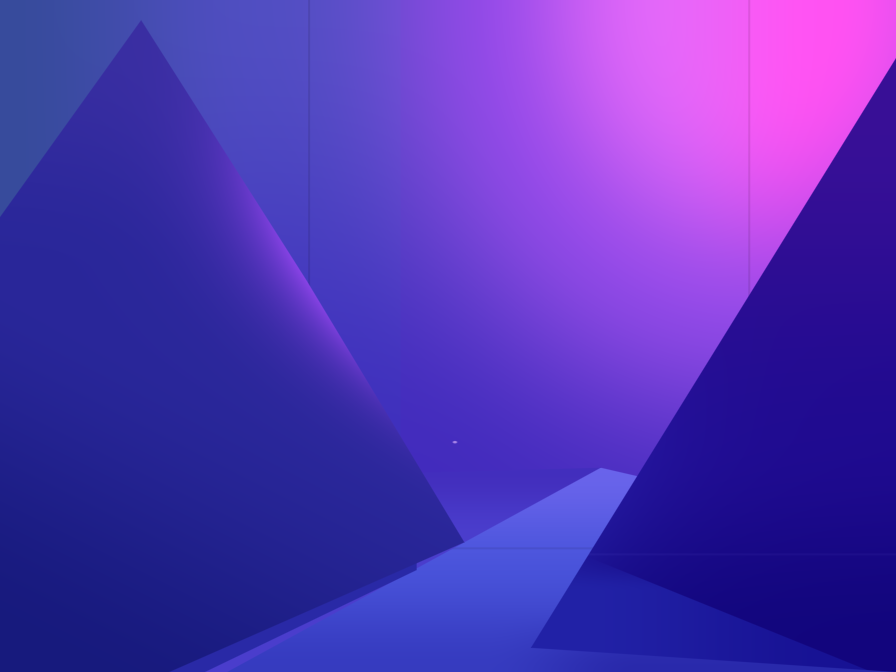
A Shadertoy shader for this background:

```glsl
// Signed distance to the line a-b, positive on its left
float side(vec2 p, vec2 a, vec2 b) {
    vec2 d = normalize(b - a);
    return d.x * (p.y - a.y) - d.y * (p.x - a.x);
}

float fill(float d) {
    float soft = 0.8 / iResolution.y;
    return smoothstep(-soft, soft, d);
}

float seam(float d) {
    return 1.0 - smoothstep(0.0005, 0.0025, abs(d));
}

// Back wall: blue panels under a pink light from the upper right
vec3 wallColor(vec2 p) {
    vec2 q = p - vec2(1.12, 1.0);
    float light = exp(-q.x * q.x / 0.26 - q.y * q.y / 0.36);
    vec3 blue = mix(vec3(0.26, 0.17, 0.74), vec3(0.33, 0.29, 0.76), smoothstep(0.3, 1.0, p.y));
    blue = mix(blue, vec3(0.23, 0.28, 0.61), smoothstep(0.4, 0.0, p.x));
    vec3 pink = mix(vec3(0.90, 0.41, 0.98), vec3(0.99, 0.33, 0.95), smoothstep(0.95, 1.25, p.x));
    vec3 col = mix(blue, vec3(0.58, 0.29, 0.91), smoothstep(0.1, 0.6, light));
    col = mix(col, pink, smoothstep(0.5, 0.98, light));

    // Panel joints
    col += vec3(-0.015, 0.015, 0.0) * (1.0 - fill(p.x - 0.596));
    col += vec3(0.02, -0.01, 0.0) * fill(p.x - 1.115);
    return col * (1.0 - 0.10 * (seam(p.x - 0.460) + seam(p.x - 1.115)));
}

// Floor: a lit path beside a shaded wedge
vec3 floorColor(vec2 p, vec2 tip, vec2 corner) {
    vec3 col = mix(vec3(0.21, 0.23, 0.75), vec3(0.29, 0.33, 0.86), smoothstep(0.0, 0.18, p.y));
    col = mix(col, vec3(0.41, 0.39, 0.92), smoothstep(0.15, 0.3, p.y));
    col = mix(col, vec3(0.16, 0.16, 0.67), smoothstep(0.72, 0.95, p.x) * smoothstep(0.1, 0.0, p.y));
    col *= 1.0 - 0.08 * seam(p.y - 0.184);
    vec3 shade = mix(vec3(0.29, 0.24, 0.80), vec3(0.26, 0.18, 0.74), smoothstep(0.2, 0.3, p.y));
    return mix(col, shade, fill(side(p, tip, corner)));
}

// Left pyramid face with a violet rim
vec3 leftColor(vec2 p, float rim) {
    vec3 col = mix(vec3(0.09, 0.10, 0.49), vec3(0.16, 0.15, 0.60), smoothstep(0.0, 0.55, p.y + 0.5 * p.x - 0.05));
    col = mix(col, vec3(0.22, 0.18, 0.63), smoothstep(0.6, 0.97, p.y));
    float along = (p.y - 0.59) / 0.19;
    float glow = exp(-along * along - rim / 0.055);
    return mix(col, vec3(0.60, 0.28, 0.95), 0.85 * glow);
}

// Right pyramid face and its lighter lower facet
vec3 rightColor(vec2 p, float rim) {
    vec3 col = mix(vec3(0.07, 0.02, 0.49), vec3(0.12, 0.04, 0.56), smoothstep(0.05, 0.35, p.y));
    col = mix(col, vec3(0.22, 0.06, 0.59), smoothstep(0.3, 0.85, p.y));
    col += vec3(0.03, 0.06, 0.08) * exp(-rim / 0.09) * smoothstep(0.6, 0.1, p.y);
    col += 0.025 * seam(p.y - 0.175);
    float facet = fill(side(p, vec2(1.285, 0.005), vec2(0.885, 0.167)));
    vec3 facetColor = mix(vec3(0.13, 0.13, 0.65), vec3(0.09, 0.07, 0.58), smoothstep(0.85, 1.25, p.x));
    return mix(col, facetColor, facet * smoothstep(0.18, 0.12, p.y));
}

void mainImage(out vec4 fragColor, in vec2 fragCoord) {
    vec2 p = fragCoord / iResolution.xy * vec2(4.0 / 3.0, 1.0);
    vec2 apex = vec2(0.210, 0.970), bend = vec2(0.456, 0.583), tip = vec2(0.691, 0.193);
    vec2 corner = vec2(0.894, 0.304), foot = vec2(0.790, 0.036);

    vec3 col = wallColor(p);

    // Tiny spark above the horizon
    col = mix(col, vec3(0.75, 0.60, 0.95), 0.8 * smoothstep(0.004, 0.001, length((p - vec2(0.677, 0.342)) * vec2(0.8, 1.4))));

    // Floor and the thin shadow under the left base
    float ground = min(side(p, corner, vec2(0.64, 0.297)), side(p, vec2(0.946, 0.292), corner));
    col = mix(col, floorColor(p, tip, corner), fill(ground));
    float sliver = min(side(p, vec2(0.305, 0.0), vec2(0.55, 0.118)), 0.62 - p.x);
    col = mix(col, vec3(0.16, 0.16, 0.65), fill(sliver) * (1.0 - fill(p.y - 0.17)));

    // Left pyramid
    float rim = min(side(p, bend, apex), side(p, tip, bend));
    float left = min(rim, side(p, apex, vec2(0.0, 0.677)));
    left = min(left, side(p, vec2(0.252, 0.0), tip));
    col = mix(col, leftColor(p, max(rim, 0.0)), fill(left));

    // Right pyramid
    rim = side(p, vec2(1.333, 0.913), foot);
    float right = min(rim, side(p, foot, vec2(1.333, 0.0)));
    col = mix(col, rightColor(p, max(rim, 0.0)), fill(right));

    fragColor = vec4(col, 1.0);
}
```
